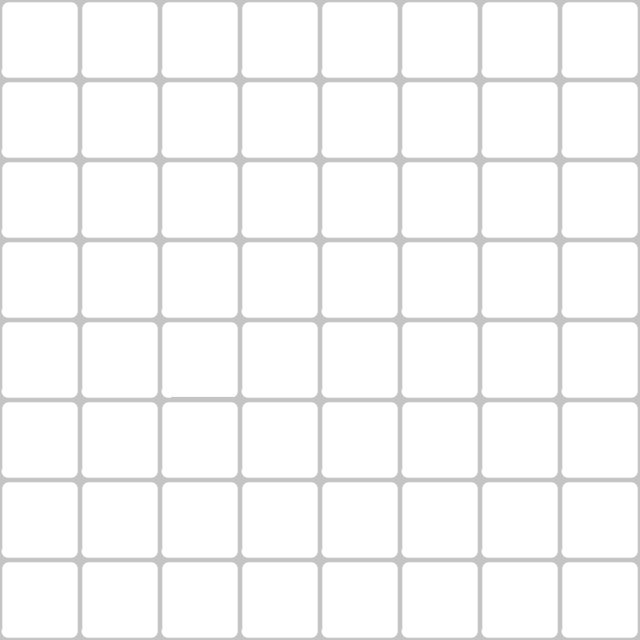
A WebGL 1 fragment shader for this pattern:

```glsl
precision highp float;
// Plain grid of white rounded tiles with grey joints, eight across and down.
// Each cell is a rounded-box distance with a slight lip at its lower left;
// one tile has a shaved lower edge. Whole repeats make it wrap seamlessly.

uniform vec2 u_resolution;

const float REPEATS = 8.0;
const float JOINT_WIDTH = 0.058;   // lengths are in cell units
const float CORNER_RADIUS = 0.08;
const float LIP_DEPTH = 0.009;
const float LIP_TOP = -0.368;
const float SHAVE_DEPTH = 0.01;
const float SHAVE_START = -0.36;
const vec2 SHAVED_CELL = vec2(2.0, 3.0);
const vec3 TILE_COLOR = vec3(1.0);
const vec3 JOINT_COLOR = vec3(0.77);

float roundedBox(vec2 p, float halfSize, float radius) {
  vec2 q = abs(p) - halfSize + radius;
  return length(max(q, 0.0)) + min(max(q.x, q.y), 0.0) - radius;
}

// Tile joined with a copy moved left, kept only near the bottom.
float lippedTile(vec2 p, float halfSize, float radius) {
  float body = roundedBox(p, halfSize, radius);
  float moved = roundedBox(p + vec2(LIP_DEPTH, 0.0), halfSize, radius);
  return min(body, max(moved, p.y - LIP_TOP));
}

// Positive inside the thin strip removed from the lower edge.
float shavedStrip(vec2 p, float halfSize) {
  return min(SHAVE_DEPTH - halfSize - p.y, p.x - SHAVE_START);
}

float isCell(vec2 cell, vec2 target) {
  vec2 offset = abs(cell - target);
  return 1.0 - step(0.5, max(offset.x, offset.y));
}

void main() {
  // Cell coordinates
  vec2 grid = gl_FragCoord.xy / u_resolution * REPEATS;
  vec2 cell = floor(grid);
  vec2 p = fract(grid) - 0.5;
  float pixel = REPEATS / min(u_resolution.x, u_resolution.y);

  // Tile shape and its single variation
  float halfSize = 0.5 * (1.0 - JOINT_WIDTH);
  float dist = lippedTile(p, halfSize, CORNER_RADIUS);
  float shaved = max(dist, shavedStrip(p, halfSize));
  dist = mix(dist, shaved, isCell(cell, SHAVED_CELL));

  // Smoothed edge between tile and joint
  float joint = smoothstep(-0.6 * pixel, 0.6 * pixel, dist);
  gl_FragColor = vec4(mix(TILE_COLOR, JOINT_COLOR, joint), 1.0);
}
```
